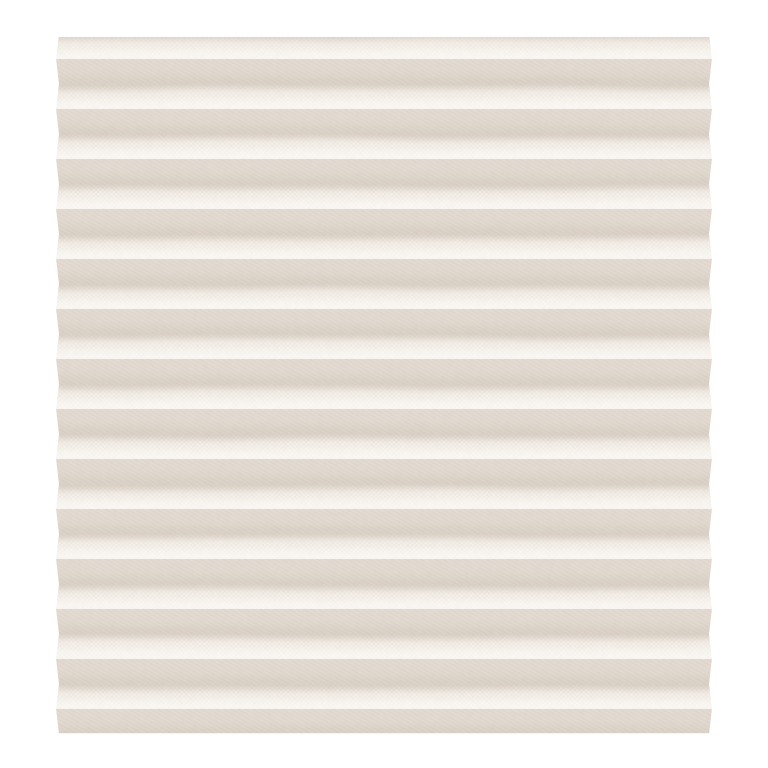
This texture is drawn by a WebGL 2 fragment shader. Its source:

```glsl
#version 300 es
precision highp float;
// A pleated fabric blind on white: horizontal folds repeat down the sheet,
// each a shaded upper face, a soft valley and a lit lower face. The side
// edges zigzag with the folds, and a fine twill weave covers the cloth.
uniform vec2 u_resolution;
out vec4 fragColor;

const float TAU = 6.2831853;
const float PLEAT = 0.0651;        // height of one fold
const float FIRST_CREASE = 0.9232; // highest front crease
const float TOP = 0.9518;
const float BOTTOM = 0.0453;

const vec3 WHITE = vec3(1.0);
const vec3 SHADE = vec3(0.882, 0.850, 0.812);
const vec3 VALLEY = vec3(0.852, 0.815, 0.772);
const vec3 LIT = vec3(0.940, 0.920, 0.892);
const vec3 GLOW = vec3(0.975, 0.963, 0.945);

float hash(vec2 p) {
  return fract(sin(dot(p, vec2(127.1, 311.7))) * 43758.5453);
}

float valueNoise(vec2 p) {
  vec2 cell = floor(p), f = fract(p);
  f = f * f * (3.0 - 2.0 * f);
  float low = mix(hash(cell), hash(cell + vec2(1.0, 0.0)), f.x);
  float high = mix(hash(cell + vec2(0.0, 1.0)), hash(cell + 1.0), f.x);
  return mix(low, high, f.y);
}

// Antialiased step: 1 where the signed distance is positive
float cover(float d, float pixel) {
  return clamp(d / pixel + 0.5, 0.0, 1.0);
}

// Colour down one fold; t runs from a front crease (0) to the next (1)
vec3 pleatColor(float t, float valleyShift) {
  float s = t + valleyShift * smoothstep(0.2, 0.5, t) * smoothstep(1.0, 0.7, t);
  vec3 upper = mix(SHADE, VALLEY, smoothstep(0.15, 0.52, s));
  vec3 lower = mix(LIT, GLOW, smoothstep(0.66, 0.96, s));
  return mix(upper, lower, smoothstep(0.49, 0.71, s));
}

// Diagonal twill on the shaded face, small dots on the lit face
float weave(vec2 p, float t) {
  float twill = sin(TAU * (p.x * 105.0 + p.y * 185.0));
  float dots = sin(TAU * p.x * 170.0) * sin(TAU * p.y * 175.0);
  float litFace = smoothstep(0.4, 0.6, t);
  float strength = mix(0.008, 0.014, litFace) * (1.0 - 0.7 * smoothstep(0.7, 1.0, t));
  return strength * mix(twill, dots, litFace);
}

// Sheet outline: widest at the creases, narrowest in the valleys
float sheetMask(vec2 p, float t, float pixel) {
  float halfWidth = 0.4232 + 0.0038 * abs(2.0 * t - 1.0);
  float sides = cover(halfWidth - abs(p.x - 0.5), pixel);
  return sides * cover(TOP - p.y, pixel) * cover(p.y - BOTTOM, pixel);
}

void main() {
  vec2 uv = gl_FragCoord.xy / u_resolution;
  float pixel = 1.0 / min(u_resolution.x, u_resolution.y);
  float fold = (FIRST_CREASE - uv.y) / PLEAT;
  float row = floor(fold);
  float t = fract(fold);

  // Each valley wanders slightly along its length
  float shift = 0.04 * (valueNoise(vec2(uv.x * 7.0, row * 5.0 + 90.0)) - 0.5);
  vec3 cloth = pleatColor(t, shift);

  // Blend the sharp crease over one pixel
  float aboveCrease = cover((t - 1.0) * PLEAT, pixel);
  float belowCrease = cover(-t * PLEAT, pixel);
  cloth = mix(cloth, SHADE, aboveCrease);
  cloth = mix(cloth, GLOW, belowCrease);

  // Woven texture with faint uneven threads
  cloth += weave(uv, t);
  cloth += 0.008 * (valueNoise(uv * vec2(260.0, 200.0)) - 0.5);

  fragColor = vec4(mix(WHITE, cloth, sheetMask(uv, t, pixel)), 1.0);
}
```
